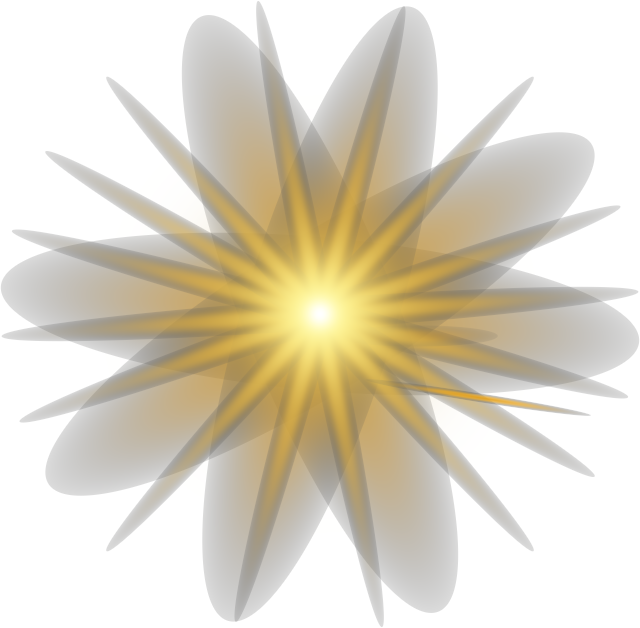
Reproduce this background procedurally as a Shadertoy shader.

```glsl
#define PETAL_RADII vec2(0.510, 0.122)
#define RAY_RADII vec2(0.508, 0.025)
#define GOLD vec3(0.70, 0.51, 0.17)
#define RAY_GOLD vec3(0.81, 0.62, 0.20)
#define STREAK_GOLD vec3(0.90, 0.63, 0.10)
#define SMOKE vec3(0.35)
#define YELLOW vec3(1.00, 0.91, 0.46)
#define PALE vec3(1.00, 0.99, 0.66)
#define RIM_ALPHA 0.22
#define HALO_SIZE 0.145
#define SPINE_WIDTH 0.009
#define CORE_SIZE 0.060

// Angles in degrees; each ellipse spans both sides of the centre
const float petalAngles[4] = float[](175.0, 32.0, 111.7, 73.3);
const float rayAngles[8] = float[](101.2, 74.7, 48.0, 19.7, 4.0, -15.1, -30.6, -48.0);

// Coordinates along and across an axis at the given angle
vec2 alongAxis(vec2 p, float degrees) {
    float a = radians(degrees);
    vec2 axis = vec2(cos(a), sin(a));
    return vec2(dot(p, axis), dot(p, vec2(-axis.y, axis.x)));
}

// Translucent ellipse: coloured heart fading to a smoky rim
vec3 blendEllipse(vec3 base, vec2 p, vec2 radii, vec3 heart, float strength) {
    float q = max(length(p / radii), 1e-4);
    float slope = length(p / (radii * radii)) / q;
    float coverage = clamp(0.5 + (1.0 - q) / max(slope, 1e-4) * iResolution.y, 0.0, 1.0);
    float fade = pow(max(1.0 - q, 0.0), 0.8);
    float alpha = RIM_ALPHA + (0.95 - RIM_ALPHA) * fade;
    vec3 tint = mix(heart, SMOKE, smoothstep(0.3, 1.0, q));
    return mix(base, tint, alpha * coverage * strength);
}

float gaussian(float x, float size) {
    return exp(-x * x / (size * size));
}

void mainImage(out vec4 fragColor, in vec2 fragCoord) {
    vec2 p = (fragCoord - 0.5 * iResolution.xy) / iResolution.y;
    float r = length(p);
    vec3 color = vec3(1.0);

    // Broad petals
    for (int i = 0; i < 4; i++) {
        color = blendEllipse(color, alongAxis(p, petalAngles[i]), PETAL_RADII, GOLD, 0.95);
    }

    // Narrow rays and the light along their spines
    float spines = 0.0;
    for (int i = 0; i < 8; i++) {
        vec2 ray = alongAxis(p, rayAngles[i]);
        color = blendEllipse(color, ray, RAY_RADII, RAY_GOLD, 0.95);
        spines += gaussian(ray.y, SPINE_WIDTH);
    }

    // Small flat lobe and the stray streak
    color = blendEllipse(color, p - vec2(0.154, -0.035), vec2(0.129, 0.017), GOLD, 0.5);
    vec2 streak = alongAxis(p - vec2(0.252, -0.133), -9.0);
    color = blendEllipse(color, streak, vec2(0.181, 0.007), STREAK_GOLD, 1.0);

    // Golden halo, spine light and hot core
    color = mix(color, vec3(0.79, 0.64, 0.29), 0.88 * gaussian(r, HALO_SIZE));
    color = mix(color, YELLOW, (1.0 - exp(-1.5 * spines)) * 0.85 * gaussian(r, 0.135));
    color = mix(color, YELLOW, 0.80 * gaussian(r, 0.095));
    color = mix(color, PALE, gaussian(r, CORE_SIZE));
    color = mix(color, vec3(1.0), gaussian(r, 0.022));

    fragColor = vec4(color, 1.0);
}
```
